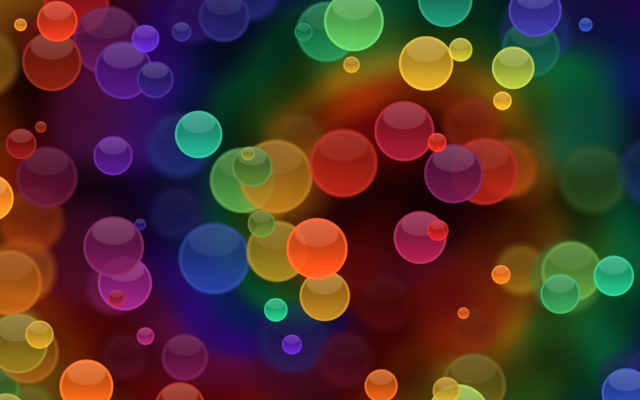
A Shadertoy shader for this background:

```glsl
// Glossy translucent bubbles over a dark, blurred rainbow glow.
// Hue follows rings around a warm centre, twisted by one vortex; jittered grids
// of discs are stacked from large and blurred to small and crisp.

const float PI = 3.14159265;

vec3 hash3(vec2 cell, float seed) {
    vec3 q = fract(vec3(cell.xyx) * vec3(0.1031, 0.1030, 0.0973) + seed * 0.137);
    q += dot(q, q.yxz + 33.33);
    return fract((q.xxy + q.yzz) * q.zyx);
}

float gradientNoise(vec2 p) {
    vec2 cell = floor(p), f = fract(p);
    vec2 u = f * f * f * (f * (f * 6.0 - 15.0) + 10.0);
    vec4 corner;
    for (int k = 0; k < 4; k++) {
        vec2 offset = vec2(k & 1, k >> 1);
        float angle = 2.0 * PI * hash3(cell + offset, 3.0).x;
        corner[k] = dot(vec2(cos(angle), sin(angle)), f - offset);
    }
    return mix(mix(corner.x, corner.y, u.x), mix(corner.z, corner.w, u.x), u.y);
}

// Eight evenly spaced stops around a closed colour wheel
vec3 palette(float hue) {
    vec3 stops[8] = vec3[8](
        vec3(0.68, 0.09, 0.09), vec3(0.88, 0.36, 0.07),
        vec3(0.86, 0.65, 0.14), vec3(0.38, 0.63, 0.24),
        vec3(0.11, 0.68, 0.44), vec3(0.15, 0.25, 0.60),
        vec3(0.35, 0.11, 0.67), vec3(0.60, 0.13, 0.40));
    float x = fract(hue) * 8.0;
    int i = int(x) % 8;
    return mix(stops[i], stops[(i + 1) % 8], smoothstep(0.0, 1.0, fract(x)));
}

// Rings of hue; the vortex shears them apart below the centre
float hueField(vec2 p) {
    vec2 centre = vec2(1.0, 0.5), vortex = vec2(0.85, 0.25);
    float ring = max(length(p - centre) - 0.2, 0.0);
    vec2 d = p - vortex;
    float turn = atan(d.x, d.y) / PI;
    return 1.05 * ring + 0.75 * min(ring, 0.27)
         - 0.5 * turn * abs(turn) + 0.09 * gradientNoise(p * 4.0);
}

// Body shading in unit-disc coordinates: lit base, glossy cap, thin rim
vec3 shadeBubble(vec3 tint, vec2 q, float gloss, float edge) {
    float d = length(q);
    vec3 col = tint * mix(1.12, 0.82, smoothstep(-0.9, 0.35, q.y));
    float capDistance = length((q - vec2(0.0, 0.5)) / vec2(0.74, 0.46));
    float cap = 1.0 - smoothstep(0.88, 1.04, capDistance);
    vec3 shine = mix(tint, vec3(1.0), 0.35);
    col = mix(col, shine, cap * gloss * (0.3 + 0.35 * q.y));
    float rim = smoothstep(0.94 - 2.0 * edge, 0.98 - edge, d);
    return mix(col, tint * 1.15 + 0.12, rim * gloss * 0.6);
}

vec3 bubbleLayer(vec3 base, vec2 p, float cellSize, vec2 radii, float blur,
                 float density, float opacity, float light, float gloss, float seed) {
    vec2 home = floor(p / cellSize);
    float soft = max(blur, 0.9 / iResolution.y);
    for (int j = -1; j <= 1; j++)
    for (int i = -1; i <= 1; i++) {
        vec2 cell = home + vec2(i, j);
        vec3 place = hash3(cell + 17.0, seed);
        vec3 look = hash3(cell + 71.0, seed + 5.0);
        if (look.x > density) continue;
        vec2 centre = (cell + 0.08 + 0.84 * place.xy) * cellSize;
        float radius = mix(radii.x, radii.y, place.z);
        vec2 q = (p - centre) / radius;
        float d = length(q) * radius;
        if (d > radius + soft) continue;
        float hue = hueField(centre) + 0.13 * (look.y - 0.5);
        vec3 tint = palette(hue) * light * mix(0.62, 1.22, look.z);
        float cover = 1.0 - smoothstep(radius - soft, radius + soft, d);
        base = mix(base, shadeBubble(tint, q, gloss, soft / radius), cover * opacity);
    }
    return base;
}

// Dim cloudy glow behind everything
vec3 backdrop(vec2 p) {
    float cloud = gradientNoise(p * 3.0 + 9.0) + 0.5 * gradientNoise(p * 7.0);
    vec3 glow = pow(palette(hueField(p)), vec3(1.35));
    return glow * clamp(0.42 + 0.5 * cloud, 0.15, 0.75);
}

void mainImage(out vec4 fragColor, in vec2 fragCoord) {
    vec2 p = fragCoord / iResolution.y;
    vec3 col = backdrop(p);

    // Out-of-focus depth
    col = bubbleLayer(col, p, 0.28, vec2(0.07, 0.13), 0.06, 0.75, 0.50, 0.62, 0.0, 1.0);
    col = bubbleLayer(col, p, 0.20, vec2(0.05, 0.09), 0.014, 0.65, 0.60, 0.70, 0.2, 2.0);

    // Crisp bubbles, largest first
    col = bubbleLayer(col, p, 0.21, vec2(0.055, 0.093), 0.004, 0.62, 0.78, 0.86, 0.6, 3.0);
    col = bubbleLayer(col, p, 0.18, vec2(0.038, 0.080), 0.0015, 0.55, 0.90, 1.05, 1.0, 4.0);
    col = bubbleLayer(col, p, 0.20, vec2(0.013, 0.036), 0.0015, 0.45, 0.85, 1.08, 0.8, 6.0);

    fragColor = vec4(clamp(col, 0.0, 1.0), 1.0);
}
```
